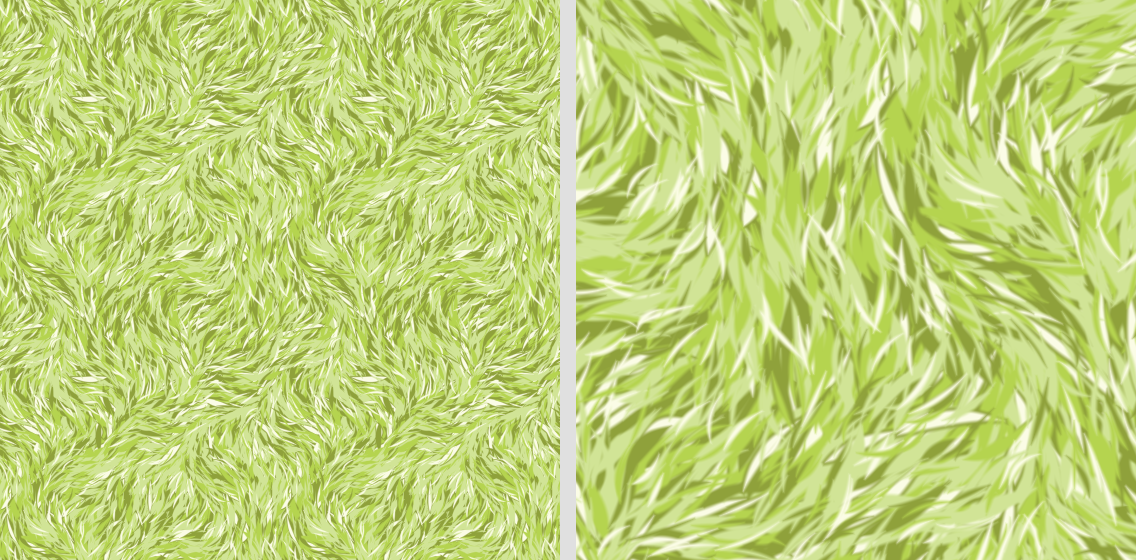
Left: the whole. Right: its middle third, enlarged.
A WebGL 1 fragment shader for this texture:

```glsl
precision highp float;
// Tiling meadow of overlapping grass blades in four flat greens.
// Wrapped jittered grids each scatter one bent, pointed blade per cell; layered
// sines with whole periods steer the blades and gather the dark patches.
uniform vec2 u_resolution;

const float TAU = 6.2831853;
const float REPEATS = 2.0;         // pattern tiles across the canvas
const float BROAD_CELLS = 14.0;    // grid cells per tile, broad blades
const float FINE_CELLS = 22.0;     // grid cells per tile, thin strokes
const int LAYERS = 17;
const float BROAD_LAYERS = 14.0;
const float EDGE = 0.0016;         // softness in canvas units
const float OUTLINE = 0.05;        // dark rim of cream blades, in cells
const float ANGLE_JITTER = 0.95;
const float PATCHINESS = 0.15;     // how strongly dark blades gather

const vec3 OLIVE = vec3(0.56, 0.63, 0.23);
const vec3 LIME = vec3(0.71, 0.83, 0.31);
const vec3 PALE = vec3(0.82, 0.895, 0.59);
const vec3 CREAM = vec3(0.985, 0.99, 0.90);

// Upper limits of the random pick: olive, lime, pale; the rest is cream
const vec3 BROAD_PICK = vec3(0.24, 0.52, 0.935);
const vec3 FINE_PICK = vec3(0.10, 0.36, 0.79);

vec4 hash4(vec3 p) {
  vec4 q = fract(p.xyzx * vec4(0.1031, 0.1030, 0.0973, 0.1099));
  q += dot(q, q.wzxy + 33.33);
  return fract((q.xxyz + q.yzzw) * q.zywx);
}

// Growing direction at a point of the tile
float flowAngle(vec2 p) {
  float sway = sin(TAU * p.x + 1.5 * sin(TAU * p.y) + 0.6);
  float swirl = sin(TAU * (2.0 * p.y - p.x) + 2.1);
  float fan = sin(TAU * (3.0 * p.x + p.y) + 4.0);
  return 1.35 + 0.7 * sway + 0.45 * swirl + 0.45 * fan;
}

// Shade of the meadow, from -1 (light) to 1 (dark)
float darkPatch(vec2 p) {
  float a = sin(TAU * (2.0 * p.x + p.y) + 1.8 * sin(TAU * p.y));
  float b = sin(TAU * (3.0 * p.y - p.x) + 1.2 * sin(TAU * 2.0 * p.x) + 1.0);
  return 0.5 * (a + b);
}

// Signed distance to a bent, pointed blade lying along x
float bladeDistance(vec2 q, float halfLength, float halfWidth, float bend) {
  float t = clamp(q.x / halfLength, -1.5, 1.5);
  float taper = 1.0 - t * t;
  float body = abs(q.y - bend * taper) - halfWidth * taper * (1.0 - 0.3 * t);
  return max(body, abs(q.x) - halfLength);
}

vec3 pickColour(float r, vec3 limits) {
  vec3 colour = mix(OLIVE, LIME, step(limits.x, r));
  colour = mix(colour, PALE, step(limits.y, r));
  return mix(colour, CREAM, step(limits.z, r));
}

// Paints one grid of blades over the colour below
vec3 paintLayer(vec3 ground, vec2 p, float layer) {
  float fine = step(BROAD_LAYERS, layer);
  float cells = mix(BROAD_CELLS, FINE_CELLS, fine);
  float soft = max(EDGE, 0.7 / u_resolution.y) * REPEATS * cells;
  vec3 limits = mix(BROAD_PICK, FINE_PICK, fine);
  vec2 grid = p * cells;
  vec2 home = floor(grid);
  vec3 colour = ground;
  for (int j = -1; j <= 1; j++) {
    for (int i = -1; i <= 1; i++) {
      vec2 cell = home + vec2(float(i), float(j));
      vec3 seed = vec3(mod(cell, cells), layer * 7.31 + 3.0);
      vec4 place = hash4(seed);
      vec4 form = hash4(seed + 61.7);
      vec2 root = cell + place.xy;
      vec2 spot = root / cells;

      // Turn into the frame of the blade
      float angle = flowAngle(spot) + (place.z - 0.5) * ANGLE_JITTER;
      vec2 dir = vec2(cos(angle), sin(angle));
      vec2 d = grid - root;
      vec2 q = vec2(dot(d, dir), dot(d, vec2(-dir.y, dir.x)));

      float halfLength = mix(0.45, 0.95, form.x);
      float halfWidth = mix(mix(0.07, 0.16, form.y), mix(0.05, 0.085, form.y), fine);
      float dist = bladeDistance(q, halfLength, halfWidth, (form.z - 0.5) * 0.36);

      // Broad cream blades sit on a dark rim
      float shift = PATCHINESS * darkPatch(spot) * (1.0 - fine);
      vec3 paint = pickColour(place.w, limits + vec3(shift, shift, 0.0));
      float rim = step(limits.z, place.w) * (1.0 - fine);
      float rimCover = 1.0 - smoothstep(-soft, soft, dist - OUTLINE);
      colour = mix(colour, OLIVE, rim * rimCover);
      colour = mix(colour, paint, 1.0 - smoothstep(-soft, soft, dist));
    }
  }
  return colour;
}

void main() {
  vec2 p = gl_FragCoord.xy / u_resolution * REPEATS;
  vec3 colour = OLIVE;
  for (int k = 0; k < LAYERS; k++) {
    colour = paintLayer(colour, p, float(k));
  }
  gl_FragColor = vec4(colour, 1.0);
}
```
